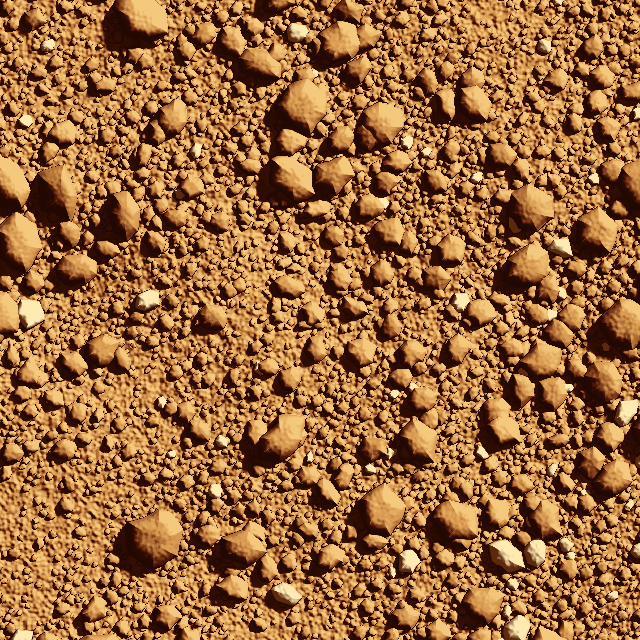
Write a Shadertoy shader that draws this texture.

```glsl
const vec3 LIGHT = vec3(0.66, 0.56, 0.55);

struct Soil {
    float height;
    float tone;
    float pale;
};

vec3 hash3(vec2 p) {
    vec3 q = fract(p.xyx * vec3(0.1031, 0.1030, 0.0973));
    q += dot(q, q.yxz + 33.33);
    return fract((q.xxy + q.yzz) * q.zyx);
}

mat2 rotation(float angle) {
    float c = cos(angle), s = sin(angle);
    return mat2(c, s, -s, c);
}

float cornerSlope(vec2 cell, vec2 offset) {
    return dot(hash3(cell).xy * 2.0 - 1.0, offset);
}

float gradientNoise(vec2 p) {
    vec2 i = floor(p), f = p - i;
    vec2 u = f * f * f * (f * (f * 6.0 - 15.0) + 10.0);
    vec2 e = vec2(1.0, 0.0);
    float low = mix(cornerSlope(i, f), cornerSlope(i + e, f - e), u.x);
    float high = mix(cornerSlope(i + e.yx, f - e.yx), cornerSlope(i + 1.0, f - 1.0), u.x);
    return mix(low, high, u.y);
}

// Rounded polygon distance: 1 on the rim, 0 in the middle
float pebbleDistance(vec2 q, float sides) {
    float sector = 6.283185 / sides;
    float facet = cos(sector * (fract(atan(q.y, q.x + 1e-5) / sector) - 0.5));
    return length(q) * mix(1.0, facet * 1.06, 0.8);
}

// One scattered size class of stones, resting on the ground
void addStones(inout Soil soil, vec2 p, float ground, float cells, float density, float seed) {
    mat2 turn = rotation(seed);
    vec2 g = turn * p * cells + seed * 17.0;
    g += 0.16 * vec2(gradientNoise(g * 1.8), gradientNoise(g * 1.8 + 9.0));
    vec2 base = floor(g - 0.5);
    for (int k = 0; k < 4; k++) {
        vec2 cell = base + vec2(k & 1, k >> 1);
        vec3 place = hash3(cell + 3.7);
        vec2 home = (cell + 0.5 - seed * 17.0) * turn / cells;
        float cluster = gradientNoise(home * 3.2 + 4.0) + 0.3 * (home.x - 0.5);
        if (place.z > density + 0.8 * cluster) continue;

        vec3 form = hash3(cell + 51.3);
        vec3 look = hash3(cell + 87.1);
        float radius = mix(0.29, 0.48, form.x);
        vec2 q = rotation(form.y * 6.283) * (g - cell - 0.5 - 0.54 * (place.xy - 0.5));
        q = q * vec2(1.0, 1.0 + 0.5 * form.z) / radius;
        float d = pebbleDistance(q, 5.0 + floor(look.x * 3.0));
        if (d >= 1.0) continue;

        float dome = sqrt(1.0 - d * d * d) + 0.35 * dot(q, look.yz - 0.5);
        float height = ground + 0.82 * radius / cells * dome;
        if (height > soil.height) {
            float inside = smoothstep(1.0, 0.9, d);
            soil.height = height;
            soil.tone = mix(1.0, mix(0.84, 1.1, look.y), inside);
            soil.pale = inside * step(0.95, look.z) * step(cells, 40.0);
        }
    }
}

Soil soilAt(vec2 p) {
    float swell = 0.022 * gradientNoise(p * 4.0 + 2.0);
    float grit = gradientNoise(p * 150.0);
    float crumbs = 0.0045 * gradientNoise(p * 62.0) + 0.0026 * grit;
    float stoneBase = swell + 0.0014 * gradientNoise(p * 48.0) + 0.0009 * grit;
    Soil soil = Soil(swell + crumbs, 1.0, 0.0);
    addStones(soil, p, stoneBase, 75.0, 0.62, 0.4);
    addStones(soil, p, stoneBase, 37.0, 0.56, 1.1);
    addStones(soil, p, stoneBase, 19.0, 0.45, 2.3);
    addStones(soil, p, stoneBase, 10.0, 0.33, 3.6);
    return soil;
}

// March toward the sun with growing steps
float sunlight(vec2 p, float height) {
    vec2 heading = normalize(LIGHT.xy);
    float rise = LIGHT.z / length(LIGHT.xy);
    float lit = 1.0, t = 0.0028;
    for (int i = 0; i < 11; i++) {
        float gap = height + t * rise - soilAt(p + heading * t).height;
        lit = min(lit, smoothstep(-0.1, 0.06, gap / t));
        t *= 1.36;
    }
    return lit;
}

// Earth colours from deep shadow to full sun
vec3 earthRamp(float light) {
    vec3 color = mix(vec3(0.13, 0.03, 0.006), vec3(0.30, 0.09, 0.02), smoothstep(0.03, 0.18, light));
    color = mix(color, vec3(0.50, 0.24, 0.10), smoothstep(0.18, 0.33, light));
    color = mix(color, vec3(0.70, 0.45, 0.22), smoothstep(0.33, 0.47, light));
    color = mix(color, vec3(0.85, 0.61, 0.32), smoothstep(0.47, 0.62, light));
    return mix(color, vec3(0.96, 0.79, 0.49), smoothstep(0.62, 0.88, light));
}

void mainImage(out vec4 fragColor, in vec2 fragCoord) {
    vec2 p = fragCoord / iResolution.y;
    float e = 0.0013;
    Soil soil = soilAt(p);
    vec2 slope = vec2(soilAt(p + vec2(e, 0.0)).height, soilAt(p + vec2(0.0, e)).height) - soil.height;
    vec3 normal = normalize(vec3(-slope / e, 1.0));

    float sun = max(dot(normal, normalize(LIGHT)), 0.0) * sunlight(p, soil.height);
    float sky = 0.09 * normal.z + 0.04 * gradientNoise(p * 30.0);
    float light = (sun * 0.98 + sky) * soil.tone;

    vec3 paleStone = mix(vec3(0.36, 0.16, 0.05), vec3(1.0, 0.92, 0.70), smoothstep(0.1, 0.6, light));
    fragColor = vec4(mix(earthRamp(light), paleStone, soil.pale), 1.0);
}
```
